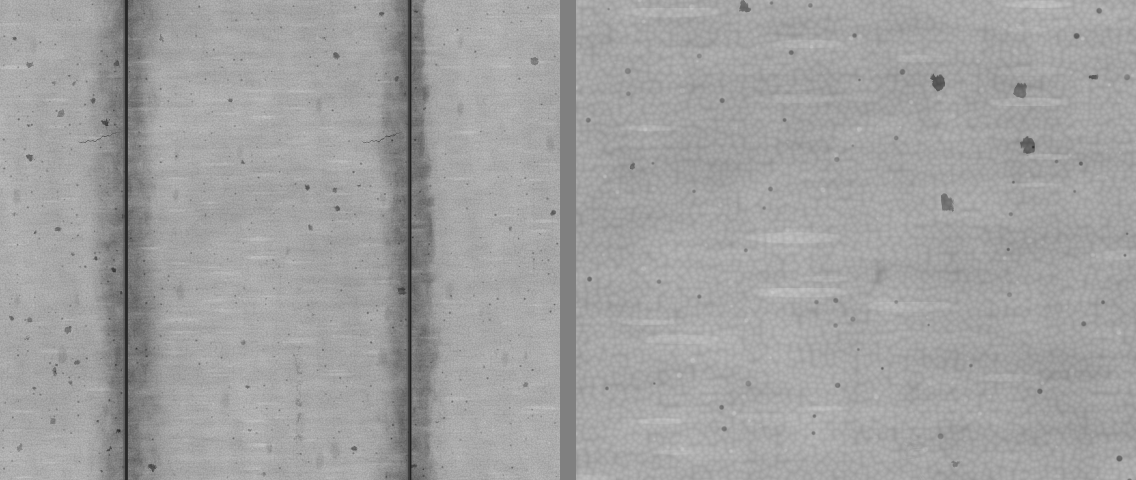
Left, the full canvas; right, a detail of the centre.
Give the GLSL for this texture, as a Shadertoy shader.

```glsl
const float SEAM_START = 0.2255;
const float SEAM_PERIOD = 0.5065;
const float CONCRETE = 0.648;
const float STAIN_DEPTH = 0.19;
const float GROOVE = 0.13;
const float LIP = 0.37;

float hash(vec2 p) {
    vec3 q = fract(p.xyx * 0.1031);
    q += dot(q, q.yzx + 33.33);
    return fract((q.x + q.y) * q.z);
}

vec2 hash2(vec2 p) {
    return vec2(hash(p), hash(p + 57.3));
}

// Distance to the nearest jittered cell point
float cellular(vec2 p) {
    vec2 id = floor(p), f = fract(p);
    float nearest = 2.0;
    for (int y = -1; y <= 1; y++)
        for (int x = -1; x <= 1; x++) {
            vec2 cell = vec2(x, y);
            nearest = min(nearest, length(cell + hash2(id + cell) - f));
        }
    return nearest;
}

// Warped, rotated sine octaves, roughly -1 to 1
float sineClouds(vec2 p, int octaves) {
    const mat2 turn = mat2(0.8, 0.6, -0.6, 0.8);
    float sum = 0.0, amp = 0.5;
    for (int i = 0; i < octaves; i++) {
        p = turn * p * 1.83 + 1.7;
        p += 0.7 * sin(p.yx * 1.3);
        sum += amp * sin(p.x) * sin(p.y);
        amp *= 0.64;
    }
    return sum;
}

// Scattered spots, one at most per grid cell
float spots(vec2 p, vec2 scale, float density, float radius, float seed, float px) {
    vec2 q = p * scale;
    vec2 id = floor(q) + seed;
    vec2 center = 0.25 + 0.5 * hash2(id);
    float r = radius * (0.35 + 0.65 * hash(id + 11.7));
    float blur = px * max(scale.x, scale.y);
    float cover = 1.0 - smoothstep(r - blur, r + blur, length(fract(q) - center));
    return cover * step(hash(id + 23.1), density) * (0.5 + 0.5 * hash(id + 5.9));
}

float line(float dist, float halfWidth, float px) {
    return 1.0 - smoothstep(halfWidth - 0.6 * px, halfWidth + 0.6 * px, abs(dist));
}

// Damp shading that spreads from a seam with an uneven border
float seamStain(vec2 p, float d, float seam) {
    float side = step(0.0, d);
    float ragged = side * seam;
    float reach = mix(0.046, 0.052, side) + ragged * (0.018 - 0.03 * p.y);
    reach *= 1.0 + 0.35 * sineClouds(vec2(seam * 3.0 + side * 5.0, p.y * 4.0), 3);
    float border = abs(d) + 0.011 * sineClouds(p * vec2(38.0, 22.0), 6);
    float soft = 1.0 - smoothstep(0.1 * reach, 1.45 * reach, border);
    float hard = 1.0 - smoothstep(0.5 * reach, 0.85 * reach, border);
    return mix(soft, hard, 0.6 * ragged);
}

// Hairline crack running up toward a seam
float crack(vec2 p, float d, float px) {
    float path = 0.604 + 0.015 * smoothstep(-0.07, -0.015, d);
    path += 0.0015 * sin(d * 260.0) + 0.0008 * sin(d * 710.0);
    float span = smoothstep(-0.09, -0.08, d) * (1.0 - smoothstep(-0.04, -0.005, d));
    return line(p.y - path, 0.0008, px) * span;
}

void mainImage(out vec4 fragColor, in vec2 fragCoord) {
    vec2 p = fragCoord / iResolution.x;
    float px = 1.0 / iResolution.x;

    // Signed distance to the nearest seam
    float panel = (p.x - SEAM_START) / SEAM_PERIOD;
    float seam = floor(panel + 0.5);
    float d = (panel - seam) * SEAM_PERIOD;
    float middle = step(0.0, panel) * step(panel, 1.0);

    // Broad mottling, trowel streaks and grain
    float grey = CONCRETE - 0.012 * middle;
    grey += 0.038 * sineClouds(p * vec2(5.0, 4.0), 4);
    grey += 0.022 * sineClouds(p * vec2(40.0, 46.0) + 3.0, 5);
    grey += 0.024 * sineClouds(p * vec2(3.0, 60.0), 4) * (0.4 + 0.6 * middle);
    grey += 0.03 * (0.5 - cellular(p * vec2(22.0, 240.0)));
    grey += 0.085 * (0.5 - cellular(p * 300.0));

    // Damp stains
    float stain = seamStain(p, d, seam);
    grey -= STAIN_DEPTH * stain * (1.0 + 0.35 * sineClouds(p * 50.0, 4));

    // Smudges, drip trail and pale scratches
    vec2 wobble = 0.003 * vec2(sineClouds(p * 90.0, 4), sineClouds(p * 90.0 + 8.0, 4));
    vec2 w = p + wobble;
    grey -= 0.07 * spots(w, vec2(24.0, 11.0), 0.12, 0.18, 3.0, 0.003);
    float trail = exp(-pow((w.x - 0.534) / 0.006, 2.0)) * (1.0 - smoothstep(0.2, 0.4, p.y));
    grey -= 0.12 * trail * smoothstep(0.0, 0.5, sineClouds(p * 75.0, 5));
    grey += 0.06 * spots(p, vec2(14.0, 120.0), 0.12, 0.4, 7.0, px);
    grey += 0.07 * spots(p, vec2(130.0), 0.08, 0.2, 9.0, px);

    // Pits, denser on the left panel, and cracks
    float worn = 1.0 - step(0.0, panel);
    grey -= 0.26 * spots(p, vec2(75.0), 0.1 + 0.06 * worn, 0.13, 13.0, px);
    grey -= 0.3 * spots(w, vec2(26.0), 0.06 + 0.12 * worn, 0.13, 17.0, px);
    grey -= 0.28 * spots(p + 2.0 * wobble, vec2(13.0), 0.05 + 0.14 * worn, 0.09, 19.0, px);
    grey -= 0.25 * crack(p, d, px);

    // Seam groove with a worn lip and a thin inner glint
    grey = mix(grey, LIP, 0.7 * line(d + 0.0045, 0.0016, px));
    grey = mix(grey, GROOVE, line(d, 0.0027, px));
    grey += 0.13 * line(d + 0.0006, 0.0005, px);

    fragColor = vec4(vec3(clamp(grey, 0.0, 1.0)), 1.0);
}
```
